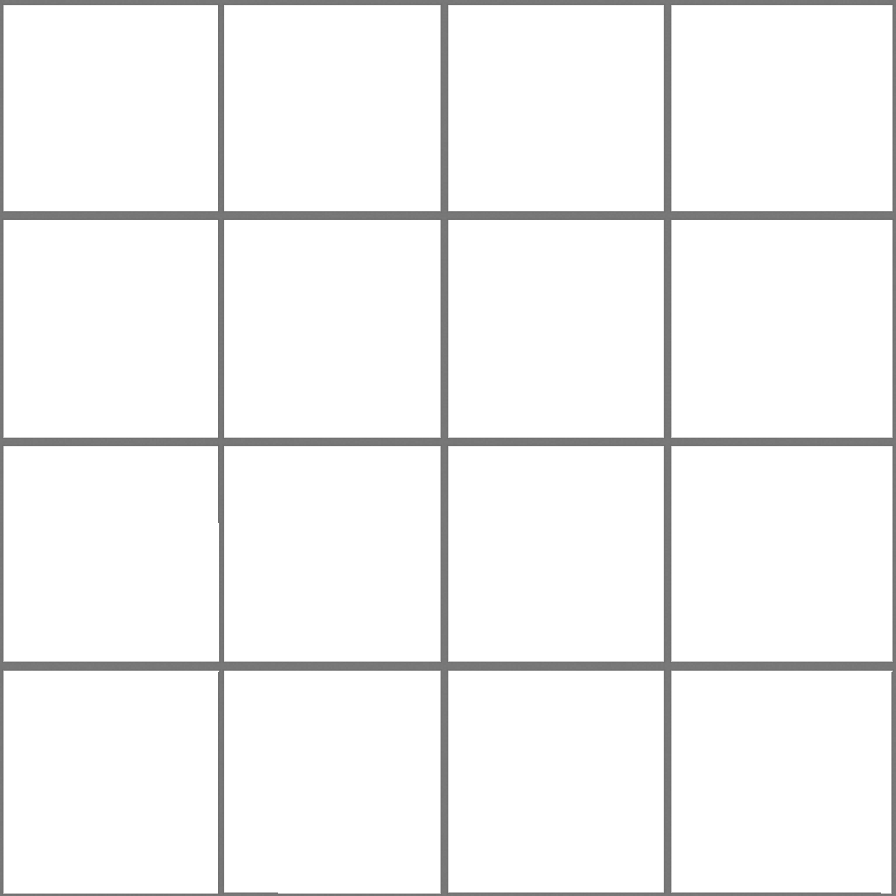
This pattern is drawn by a WebGL 1 fragment shader. Its source:

```glsl
precision highp float;
// A four by four grid of white square panes divided by slim grey bars.
// Bars are box distances around slightly drifting centres, with uneven widths,
// a darker rim, faint grain and a few small steps along their edges.

uniform vec2 u_resolution;

const float CELLS = 4.0;
const vec3 PANE_COLOR = vec3(1.0);
const vec3 BAR_COLOR = vec3(0.468);
const vec3 RIM_COLOR = vec3(0.436);
const float RIM_WIDTH = 0.0016;
const float GRAIN = 0.012;
const float GRAIN_CELLS = 512.0;

// Offsets of the three inner bars from an even grid, and their half widths
const vec3 COLUMN_DRIFT = vec3(-0.0033, -0.0040, -0.0049);
const vec3 COLUMN_HALF = vec3(0.0034, 0.0043, 0.0042);
const vec3 ROW_DRIFT = vec3(0.0065, 0.0068, 0.0094);
const vec3 ROW_HALF = vec3(0.0051, 0.0047, 0.0049);

// Border thickness at the low and high end of each axis
const vec2 SIDE_BORDER = vec2(0.0039, 0.0039);
const vec2 END_BORDER = vec2(0.0027, 0.0057);
const float WEAR_STEP = 0.0012;

float hash(vec2 p) {
  return fract(sin(dot(p, vec2(127.1, 311.7))) * 43758.5453);
}

float within(float x, float low, float high) {
  return step(low, x) * step(x, high);
}

// Signed distance to the nearest bar along one axis, negative inside
float barDistance(float x, vec3 drift, vec3 halfWidth, vec2 border) {
  vec3 centre = vec3(1.0, 2.0, 3.0) / CELLS + drift;
  vec3 inner = abs(x - centre) - halfWidth;
  float outer = min(x - border.x, 1.0 - x - border.y);
  return min(outer, min(inner.x, min(inner.y, inner.z)));
}

void main() {
  vec2 uv = gl_FragCoord.xy / u_resolution;
  float pixel = 1.0 / min(u_resolution.x, u_resolution.y);

  // Small steps: a trimmed first column bar and uneven outer borders
  float trim = 0.5 * WEAR_STEP * within(uv.y, 0.25, 0.416);
  vec3 columnDrift = COLUMN_DRIFT + vec3(trim, 0.0, 0.0);
  vec3 columnHalf = COLUMN_HALF - vec3(trim, 0.0, 0.0);
  vec2 sides = SIDE_BORDER + vec2(0.0, WEAR_STEP * step(uv.y, 0.25));
  float ledge = within(uv.x, 0.25, 0.31) + within(uv.x, 0.5, 0.983);
  vec2 ends = END_BORDER + vec2(WEAR_STEP * ledge, 0.0);

  // Union of upright and level bars
  float columns = barDistance(uv.x, columnDrift, columnHalf, sides);
  float rows = barDistance(uv.y, ROW_DRIFT, ROW_HALF, ends);
  float d = min(columns, rows);

  // Rim shading and grain
  float core = smoothstep(0.5 * RIM_WIDTH, 1.5 * RIM_WIDTH, -d);
  vec3 bar = mix(RIM_COLOR, BAR_COLOR, core);
  bar += GRAIN * (hash(floor(uv * GRAIN_CELLS)) - 0.5);

  float coverage = clamp(0.5 - d / pixel, 0.0, 1.0);
  gl_FragColor = vec4(mix(PANE_COLOR, bar, coverage), 1.0);
}
```
